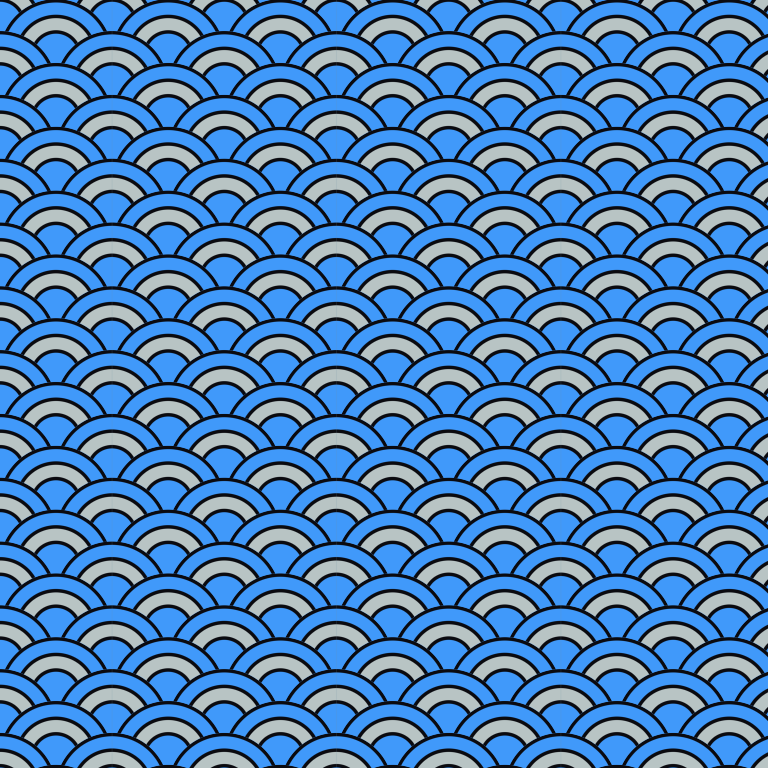
This pattern is drawn by a Shadertoy shader. Its source:

```glsl
// Overlapping rows of concentric blue and grey wave scales with dark outlines.

// Layout, in canvas heights
const float COLUMN_STEP = 0.1461;        // distance between scales in a row
const float ROW_STEP    = 0.04154;       // distance between staggered rows
const vec2  ORIGIN      = vec2(0.0729, 0.5120);

// Scale profile: centre radii of the three outlines
const float OUTER_RADIUS  = 0.0716;
const float MIDDLE_RADIUS = 0.0512;
const float INNER_RADIUS  = 0.0310;
const float HALF_LINE     = 0.00225;
const float SOFTNESS      = 0.0009;

// Faint vertical joint on every second column
const float SEAM_HALF_WIDTH = 0.0006;
const float SEAM_STRENGTH   = 0.16;

const vec3 BLUE = vec3(0.25, 0.60, 0.98);
const vec3 GREY = vec3(0.72, 0.77, 0.77);
const vec3 INK  = vec3(0.04, 0.04, 0.06);
const vec3 SEAM = vec3(0.45, 0.56, 0.64);

// Antialiased coverage of a signed distance (negative is inside)
float coverage(float dist, float blur) {
    return 1.0 - smoothstep(-blur, blur, dist);
}

// Offset from the nearest scale centre in the given row
vec2 scaleOffset(vec2 p, float row) {
    float stagger = 0.5 * mod(row, 2.0);
    float x = (fract(p.x / COLUMN_STEP - stagger + 0.5) - 0.5) * COLUMN_STEP;
    return vec2(x, p.y - row * ROW_STEP);
}

// Colour of one scale at a given radius
vec3 scaleColor(float radius, float blur) {
    float greyBand = coverage(abs(radius - 0.5 * (MIDDLE_RADIUS + INNER_RADIUS))
                              - 0.5 * (MIDDLE_RADIUS - INNER_RADIUS), blur);
    float outline = min(abs(radius - OUTER_RADIUS),
                    min(abs(radius - MIDDLE_RADIUS), abs(radius - INNER_RADIUS)));
    vec3 color = mix(BLUE, GREY, greyBand);
    return mix(color, INK, coverage(outline - HALF_LINE, blur));
}

void mainImage(out vec4 fragColor, in vec2 fragCoord) {
    vec2 p = fragCoord / iResolution.y - ORIGIN;
    float blur = max(SOFTNESS, 0.7 / iResolution.y);

    // Paint from the upper rows down, so each row covers the one above
    float baseRow = floor(p.y / ROW_STEP);
    vec3 color = BLUE;
    for (int i = 3; i >= -2; i--) {
        float radius = length(scaleOffset(p, baseRow + float(i)));
        float disc = coverage(radius - OUTER_RADIUS - HALF_LINE, blur);
        color = mix(color, scaleColor(radius, blur), disc);
    }

    // Pale joints between wide panels
    float panel = 2.0 * COLUMN_STEP;
    float seamX = (fract((p.x - 0.5 * COLUMN_STEP) / panel + 0.5) - 0.5) * panel;
    color = mix(color, SEAM, SEAM_STRENGTH * coverage(abs(seamX) - SEAM_HALF_WIDTH, blur));

    fragColor = vec4(color, 1.0);
}
```
